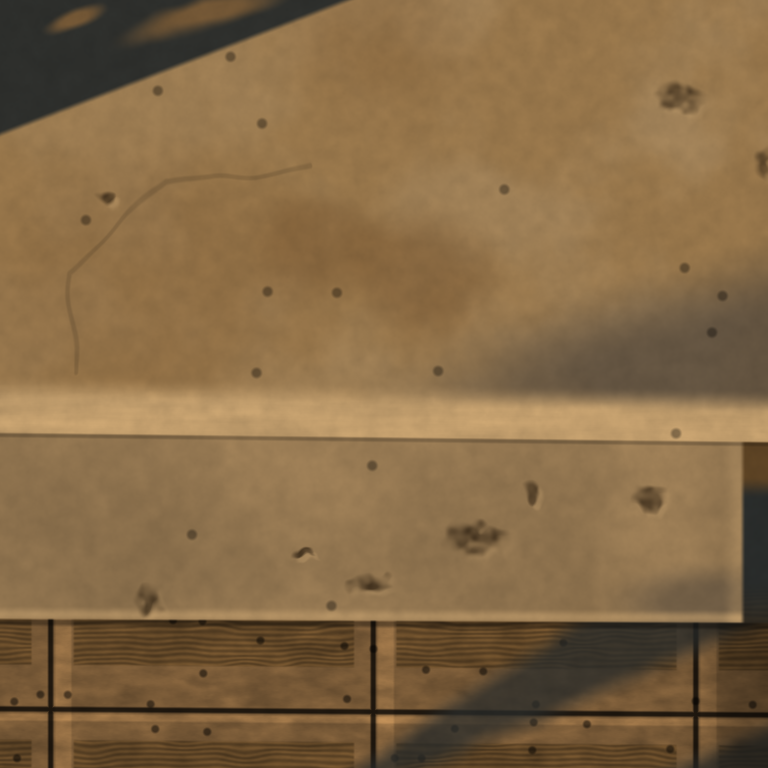
Write a WebGL 2 fragment shader that draws this texture.

```glsl
#version 300 es
precision highp float;
// Weathered plaster wall with a sunlit ledge and a chipped slab above grooved tiles.
// Flat bands give the layout, value noise the stains, cellular noise the pocks,
// and warped ellipses the larger chips; soft slanted shadows are laid on last.
uniform vec2 u_resolution;
out vec4 outColor;

const vec3 WALL = vec3(0.59, 0.46, 0.29);
const vec3 WALL_PALE = vec3(0.63, 0.51, 0.35);
const vec3 STAIN = vec3(0.49, 0.36, 0.21);
const vec3 LEDGE = vec3(0.75, 0.61, 0.42);
const vec3 SLAB = vec3(0.585, 0.47, 0.32);
const vec3 TILE = vec3(0.47, 0.35, 0.215);
const vec3 PANEL = vec3(0.36, 0.26, 0.14);
const vec3 SHADE = vec3(0.16, 0.17, 0.165);
const vec3 HAZE = vec3(0.35, 0.30, 0.24);
const vec3 PIT = vec3(0.23, 0.17, 0.10);
const float TILE_PITCH = 0.42;
const float TILE_START = 0.066;
const float GROOVE = 0.0035;
const float SLAB_RIGHT = 0.967;
const float EDGE = 0.002;

float hash(vec2 p) {
  p = fract(p * vec2(123.34, 456.21));
  p += dot(p, p + 45.32);
  return fract(p.x * p.y);
}

float noise(vec2 p) {
  vec2 i = floor(p), f = fract(p);
  f = f * f * (3.0 - 2.0 * f);
  return mix(mix(hash(i), hash(i + vec2(1, 0)), f.x),
             mix(hash(i + vec2(0, 1)), hash(i + vec2(1, 1)), f.x), f.y);
}

float fbm(vec2 p) {
  float sum = 0.0, amp = 0.5;
  for (int i = 0; i < 5; i++) {
    sum += amp * noise(p);
    p = mat2(1.6, 1.2, -1.2, 1.6) * p + 7.3;
    amp *= 0.5;
  }
  return sum;
}

float band(float x, float lo, float hi, float soft) {
  return smoothstep(lo - soft, lo + soft, x) - smoothstep(hi - soft, hi + soft, x);
}

float blob(vec2 p, vec2 center, vec2 radius) {
  return 1.0 - smoothstep(0.3, 1.0, length((p - center) / radius));
}

float crack(vec2 p, vec2 a, vec2 b) {
  vec2 ab = b - a;
  float t = clamp(dot(p - a, ab) / dot(ab, ab), 0.0, 1.0);
  return 1.0 - smoothstep(0.001, 0.005, length(p - a - ab * t));
}

// Sparse pocks: one jittered dot in a few of the cells
float pocks(vec2 p, float scale, float share) {
  vec2 cell = floor(p * scale), f = fract(p * scale);
  vec2 center = 0.3 + 0.4 * vec2(hash(cell + 3.1), hash(cell + 8.7));
  return step(hash(cell), share) * (1.0 - smoothstep(0.08, 0.2, length(f - center)));
}

// Large chips, broken up by noise
float chips(vec2 p) {
  vec2 q = p + 0.018 * (vec2(noise(p * 75.0), noise(p * 75.0 + 37.0)) - 0.5);
  float m = blob(q, vec2(0.62, 0.301), vec2(0.046, 0.024));
  m = max(m, blob(q, vec2(0.482, 0.239), vec2(0.036, 0.016)));
  m = max(m, blob(q, vec2(0.195, 0.216), vec2(0.025, 0.022)));
  m = max(m, blob(q, vec2(0.85, 0.352), vec2(0.026, 0.019)));
  m = max(m, blob(q, vec2(0.885, 0.875), vec2(0.036, 0.022)));
  m = max(m, blob(q, vec2(0.995, 0.785), vec2(0.019, 0.022)));
  m = max(m, blob(q, vec2(0.135, 0.741), vec2(0.014, 0.014)));
  m = max(m, blob(q, vec2(0.694, 0.358), vec2(0.018, 0.016)));
  return max(m, blob(q, vec2(0.395, 0.283), vec2(0.022, 0.009)));
}

vec3 tiles(vec2 p) {
  float x = mod(p.x - TILE_START, TILE_PITCH);
  float y = p.y + 0.008 * p.x;
  float grain = sin(p.y * 900.0 + 7.0 * noise(p * vec2(25, 60)));
  float panel = band(x, 0.03, 0.395, EDGE) * (1.0 - band(y, 0.037, 0.135, EDGE));
  vec3 col = mix(TILE, PANEL * (1.0 + 0.16 * grain), panel * 0.85);
  col *= 0.8 + 0.4 * fbm(p * vec2(30, 70));
  col *= 1.0 - 0.5 * pocks(p, 28.0, 0.12);
  float dx = min(x, TILE_PITCH - x), dy = abs(y - 0.077);
  col *= 1.0 + 0.2 * band(x, 0.006, 0.027, EDGE) + 0.25 * band(y, 0.062, 0.071, EDGE);
  return col * (1.0 - 0.75 * max(1.0 - smoothstep(GROOVE * 0.4, GROOVE * 1.5, dx),
                                 1.0 - smoothstep(GROOVE * 0.4, GROOVE * 1.5, dy)));
}

void main() {
  vec2 p = gl_FragCoord.xy / u_resolution;
  float mottle = fbm(p * 7.0), fine = fbm(p * 60.0);
  float ledgeLow = 0.436 - 0.012 * p.x, ledgeTop = 0.495 - 0.02 * p.x;
  float slabLow = 0.194 - 0.005 * p.x;

  // Wall with stains and hairline cracks
  vec3 wall = mix(WALL, WALL_PALE, smoothstep(0.35, 0.7, mottle) * (0.4 + 0.6 * p.x));
  vec2 w = p + 0.07 * (vec2(mottle, fbm(p * 9.0 + 20.0)) - 0.5);
  float stain = blob(w, vec2(0.55, 0.64), vec2(0.13, 0.12)) + 0.8 * blob(w, vec2(0.41, 0.68), vec2(0.12, 0.1));
  stain += 0.5 * blob(w, vec2(0.5, 0.96), vec2(0.16, 0.15)) + 0.45 * blob(w, vec2(0.18, 0.62), vec2(0.32, 0.24));
  wall = mix(wall, STAIN, 0.65 * min(stain, 1.0));
  vec2 k = p + 0.02 * (vec2(noise(p * 18.0), noise(p * 18.0 + 9.0)) - 0.5);
  float lines = max(crack(k, vec2(0.105, 0.52), vec2(0.092, 0.64)), crack(k, vec2(0.092, 0.64), vec2(0.215, 0.76)));
  wall *= 1.0 - 0.12 * max(lines, crack(k, vec2(0.215, 0.76), vec2(0.4, 0.79)));
  float haze = smoothstep(-0.05, 0.07, 0.535 + 0.28 * (p.x - 0.57) - p.y) * smoothstep(0.47, 0.85, p.x + 0.1 * mottle);
  wall = mix(wall, HAZE, 0.85 * haze);

  // Sunlit ledge
  float glow = 1.0 - smoothstep(ledgeTop - 0.018, ledgeTop + 0.018, p.y);
  vec3 col = mix(wall, LEDGE * (0.92 + 0.16 * fbm(p * vec2(6, 60))), glow);

  // Slab, its pale rim and the dark gap beside it
  vec3 slab = SLAB * (0.87 + 0.26 * mottle);
  slab = mix(slab, HAZE, 0.6 * blob(p, vec2(0.93, 0.215), vec2(0.16, 0.06)));
  slab = mix(slab, LEDGE, 0.6 * band(p.y, slabLow, slabLow + 0.012, 0.006) + 0.35 * band(p.x, 0.95, 1.0, 0.012));
  vec3 gap = mix(SHADE, PANEL, smoothstep(0.35, 0.38, p.y));
  gap = mix(tiles(p) * 0.6, gap, smoothstep(0.13, 0.25, p.y));
  vec3 lower = mix(slab, gap, smoothstep(SLAB_RIGHT - 0.004, SLAB_RIGHT + 0.004, p.x));
  col = mix(lower, col, smoothstep(ledgeLow - EDGE, ledgeLow + EDGE, p.y));
  col *= 1.0 - 0.2 * band(p.y, ledgeLow - 0.005, ledgeLow, EDGE);

  // Chips with a lit far side, then pocks
  float hole = chips(p);
  float lit = max(chips(p + vec2(-0.006, 0.006)) - hole, 0.0);
  col = mix(col, PIT, hole * (0.35 + 0.55 * noise(p * 110.0)));
  col = mix(col, LEDGE, 0.4 * lit);
  col *= 1.0 - 0.35 * pocks(p, 22.0, 0.035);

  // Tiles under the slab, crossed by slanted shadows
  vec3 floorCol = tiles(p);
  float beam = abs(p.y - 0.055 - 0.53 * (p.x - 0.6)) - 0.035 - 0.1 * (p.x - 0.6);
  float dark = 1.0 - smoothstep(-0.025, 0.015, beam + 0.03 * (mottle - 0.5));
  dark = max(dark, smoothstep(-0.015, 0.025, 0.45 * (p.x - 0.87) - p.y));
  floorCol = mix(floorCol, SHADE, 0.75 * dark);
  floorCol *= 1.0 - 0.35 * band(p.y, slabLow - 0.008, slabLow, 0.003);
  floorCol *= 1.0 - 0.3 * smoothstep(0.88, 0.97, p.x);
  col = mix(floorCol, col, smoothstep(slabLow - EDGE, slabLow + EDGE, p.y));

  // Upper corner shadow with gaps of light
  float corner = smoothstep(-0.004, 0.006, p.y - 0.824 - 0.386 * p.x);
  vec2 s = vec2(p.x, p.y - 0.3 * p.x) + 0.012 * (noise(p * 30.0) - 0.5);
  float gaps = max(blob(s, vec2(0.098, 0.945), vec2(0.045, 0.016)), blob(s, vec2(0.27, 0.902), vec2(0.13, 0.03)));
  col = mix(col, mix(SHADE, STAIN, 0.85 * gaps), corner * 0.96);

  outColor = vec4(col * (0.94 + 0.12 * fine), 1.0);
}
```
